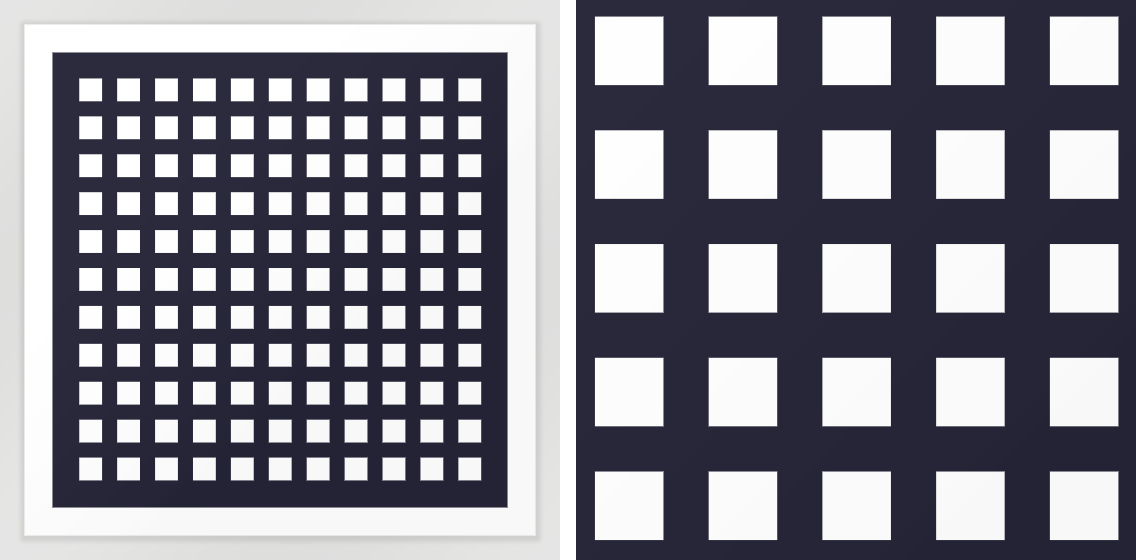
Left: the whole. Right: its middle third, enlarged.
Write a WebGL 2 fragment shader that draws this pattern.

```glsl
#version 300 es
precision highp float;
// A framed dark panel holding an 11 by 11 grid of white squares on a pale wall.
// Nested box distances shape the layers; a diagonal sheen varies their tone.
// The wall varies only by whole periods, so opposite edges join.

uniform vec2 u_resolution;
out vec4 fragColor;

const float TAU = 6.2831853;

// Layout, as fractions of the canvas
const float REPEATS = 11.0;
const float PITCH = 0.0677;
const float SQUARE_HALF = 0.0204;
const float PANEL_HALF = 0.4063;
const float PAPER_HALF = 0.4564;
const vec2 CENTER = vec2(0.5);
const vec2 GRID_CENTER = vec2(0.5004, 0.5010);

// Colours
const vec3 WALL = vec3(0.885, 0.885, 0.882);
const vec3 PAPER_LIT = vec3(1.0);
const vec3 PAPER_DIM = vec3(0.972);
const vec3 PANEL_LIT = vec3(0.170, 0.168, 0.240);
const vec3 PANEL_DIM = vec3(0.140, 0.136, 0.206);

// Light and shadow
const float WALL_VARIATION = 0.015;
const float SHADOW_STRENGTH = 0.09;
const float SHADOW_REACH = 0.016;
const vec2 SHADOW_OFFSET = vec2(0.001, -0.003);
const float SHEEN_START = 0.55;
const float SHEEN_END = 1.35;
const float GLARE_EDGE = 1.19;
const float GLARE_STEP = 0.12;

float boxDistance(vec2 p, float halfSize) {
    vec2 d = abs(p) - halfSize;
    return length(max(d, 0.0)) + min(max(d.x, d.y), 0.0);
}

float coverage(float dist, float pixel) {
    return clamp(0.5 - dist / pixel, 0.0, 1.0);
}

// Distance to the nearest square of the finite grid
float gridDistance(vec2 p) {
    float lastIndex = 0.5 * (REPEATS - 1.0);
    vec2 cell = clamp(round(p / PITCH), -lastIndex, lastIndex);
    return boxDistance(p - cell * PITCH, SQUARE_HALF);
}

void main() {
    vec2 uv = gl_FragCoord.xy / u_resolution;
    float pixel = 1.0 / min(u_resolution.x, u_resolution.y);
    vec2 p = uv - CENTER;

    // Shade grows from the upper left to the lower right
    float diagonal = uv.x + 1.0 - uv.y;
    float shade = (1.0 - GLARE_STEP) * smoothstep(SHEEN_START, SHEEN_END, diagonal);
    shade += GLARE_STEP * smoothstep(-0.01, 0.01, diagonal - GLARE_EDGE);
    vec3 paper = mix(PAPER_LIT, PAPER_DIM, shade);
    vec3 panel = mix(PANEL_LIT, PANEL_DIM, shade);

    // Wall with a periodic tone and a soft shadow that ends before the edges
    vec3 color = WALL + WALL_VARIATION * cos(TAU * (uv.x - uv.y));
    float shadowDistance = boxDistance(p - SHADOW_OFFSET, PAPER_HALF);
    color *= 1.0 - SHADOW_STRENGTH * (1.0 - smoothstep(0.0, SHADOW_REACH, shadowDistance));

    // Paper, panel and squares from back to front
    color = mix(color, paper, coverage(boxDistance(p, PAPER_HALF), pixel));
    color = mix(color, panel, coverage(boxDistance(p, PANEL_HALF), pixel));
    color = mix(color, paper, coverage(gridDistance(uv - GRID_CENTER), pixel));

    fragColor = vec4(color, 1.0);
}
```
